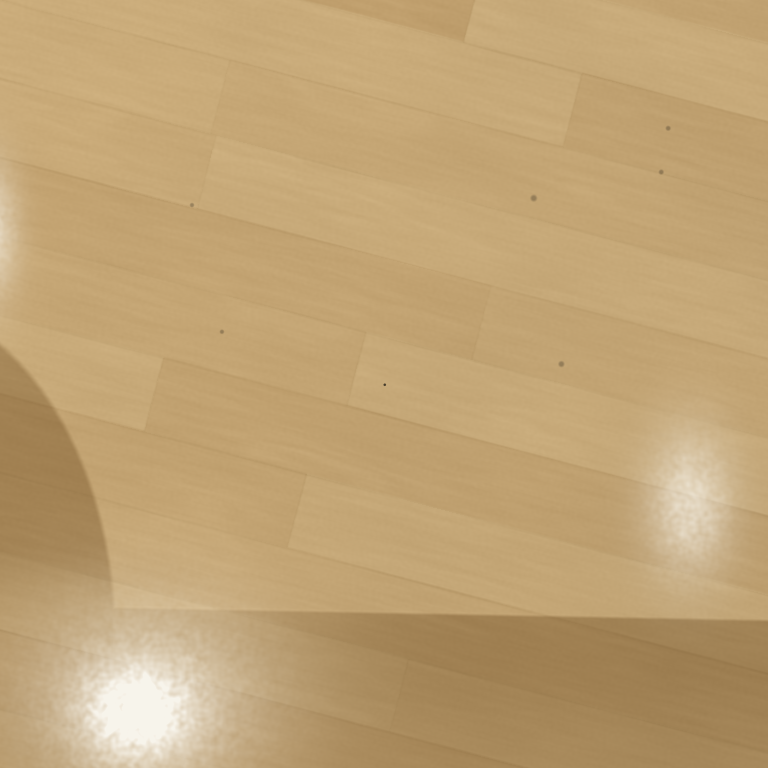
Give the GLSL for this texture, as a WebGL 2 fragment shader.

```glsl
#version 300 es
precision highp float;
// Pale slanted wood floor planks with a curved shadow, a dim lower band and soft light reflections.

uniform vec2 u_resolution;
out vec4 fragColor;

const float SLOPE = 0.262;
const float PLANK_WIDTH = 0.1026;
const vec3 DARK_WOOD = vec3(0.735, 0.605, 0.410);
const vec3 LIGHT_WOOD = vec3(0.805, 0.692, 0.502);
const vec3 SHADOW_TINT = vec3(0.825, 0.785, 0.715);
const vec3 GLOW_COLOR = vec3(0.97, 0.955, 0.92);

// Per row: end joint position, tone before it, tone after it.
const vec3 ROWS[13] = vec3[13](
  vec3(0.0, 0.4, 0.4), vec3(0.618, 0.15, 0.8), vec3(0.783, 0.75, 0.38),
  vec3(0.32, 0.72, 0.55), vec3(0.328, 0.6, 0.75), vec3(0.737, 0.4, 0.55),
  vec3(0.59, 0.5, 0.75), vec3(0.335, 0.75, 0.35), vec3(0.561, 0.4, 0.7),
  vec3(0.0, 0.55, 0.5), vec3(0.757, 0.75, 0.65), vec3(0.0, 0.42, 0.42),
  vec3(0.5, 0.6, 0.6));

vec2 hash2(vec2 p) {
  vec3 q = fract(vec3(p.xyx) * vec3(0.1031, 0.1030, 0.0973));
  q += dot(q, q.yzx + 33.33);
  return fract((q.xx + q.yz) * q.zy) * 2.0 - 1.0;
}

float gradientNoise(vec2 p) {
  vec2 i = floor(p), f = fract(p);
  vec2 s = f * f * f * (f * (f * 6.0 - 15.0) + 10.0);
  float a = dot(hash2(i), f);
  float b = dot(hash2(i + vec2(1, 0)), f - vec2(1, 0));
  float c = dot(hash2(i + vec2(0, 1)), f - vec2(0, 1));
  float d = dot(hash2(i + vec2(1, 1)), f - vec2(1, 1));
  return mix(mix(a, b, s.x), mix(c, d, s.x), s.y);
}

float fbm(vec2 p) {
  float sum = 0.0, amp = 0.6;
  for (int i = 0; i < 4; i++) {
    sum += amp * gradientNoise(p);
    p = p * 2.03 + 17.1;
    amp *= 0.5;
  }
  return sum;
}

vec3 rowData(float row) {
  return ROWS[int(clamp(row + 3.0, 0.0, 12.0))];
}

float rowTone(float row, float along, float blur) {
  vec3 r = rowData(row);
  return mix(r.y, r.z, smoothstep(-blur, blur, along - r.x));
}

// Fine streaks along the plank plus wavy growth rings, different in each plank.
float woodGrain(vec2 q, float plankId) {
  vec2 g = q + plankId * vec2(3.7, 1.3);
  float streaks = fbm(g * vec2(9.0, 110.0));
  float warp = fbm(g * vec2(3.0, 13.0));
  float rings = sin(g.y * 190.0 + warp * 26.0);
  return 0.030 * streaks + 0.007 * rings * smoothstep(-0.2, 0.3, warp) + 0.03 * warp;
}

vec3 floorColor(vec2 q, float px) {
  float r = q.y / PLANK_WIDTH, row = floor(r), f = r - row;
  float blur = 1.2 * px;
  float tone = mix(rowTone(row, q.x, blur), rowTone(row + 1.0, q.x, blur),
                   smoothstep(1.0 - 2.0 * blur / PLANK_WIDTH, 1.0, f));
  float joint = rowData(row).x;
  float grain = woodGrain(q, row + 13.0 * step(joint, q.x));
  float seam = min(f, 1.0 - f) * PLANK_WIDTH;
  float lines = 0.035 * (1.0 - smoothstep(0.0, 0.002 + px, seam));
  lines += 0.025 * (1.0 - smoothstep(0.0, 0.0015 + px, abs(q.x - joint)));
  lines *= 0.6 + 0.8 * gradientNoise(q * 7.0);
  return mix(DARK_WOOD, LIGHT_WOOD, tone) + grain * vec3(0.9, 1.0, 1.05) - lines;
}

// Soft elliptical highlight broken up by the rough varnish.
float glow(vec2 p, vec2 center, vec2 radius, float rough) {
  vec2 d = (p - center) / radius;
  return exp(-dot(d, d)) * (1.0 + rough);
}

float speck(vec2 p, vec2 center, float size) {
  return 1.0 - smoothstep(size * 0.4, size * 1.4, length(p - center));
}

void main() {
  vec2 p = gl_FragCoord.xy / u_resolution;
  float px = 1.0 / min(u_resolution.x, u_resolution.y);
  float down = 1.0 - p.y;
  vec2 q = vec2(p.x + SLOPE * down, down - SLOPE * p.x);
  vec3 color = floorColor(q, px);

  // Broad falloff of room light and fine surface mottling
  color *= 1.015 - 0.03 * p.x - 0.02 * down + 0.02 * gradientNoise(p * 5.0);
  color += 0.012 * gradientNoise(p * 190.0);

  // Small knots
  float knots = speck(p, vec2(0.870, 0.833), 0.0032) + speck(p, vec2(0.861, 0.776), 0.0032)
              + speck(p, vec2(0.695, 0.742), 0.0042) + speck(p, vec2(0.731, 0.526), 0.0038)
              + speck(p, vec2(0.250, 0.733), 0.0028) + speck(p, vec2(0.289, 0.568), 0.0028);
  color *= 1.0 - 0.24 * knots - 0.65 * speck(p, vec2(0.501, 0.499), 0.0018);

  // Curved shadow at the left and the dim band along the bottom
  float disc = (length((p - vec2(-0.143, 0.167)) / vec2(0.293, 0.440)) - 1.0) * 0.3;
  float edgeY = 0.2096 - 0.0199 * (p.x - 0.147);
  float band = p.y - edgeY;
  float curved = 1.0 - smoothstep(-0.004, 0.004, disc);
  float lower = 1.0 - smoothstep(-0.002 - px, 0.002, band);
  float bandDepth = mix(0.40, 1.0, smoothstep(0.18, 0.65, p.x)) * mix(0.75, 1.0, smoothstep(-0.2, -0.05, band));
  float shade = max(curved * mix(0.45, 1.0, smoothstep(0.19, 0.30, p.y)), lower * bandDepth);
  color *= mix(vec3(1.0), SHADOW_TINT, shade);
  color += 0.025 * (1.0 - smoothstep(0.0, 0.0025 + px, abs(band))) * smoothstep(0.14, 0.16, p.x) * (1.0 - p.x);

  // Reflected lights
  float rough = 0.35 * gradientNoise(p * 130.0) + 0.3 * gradientNoise(p * 60.0);
  float light = 0.66 * glow(p, vec2(0.898, 0.343), vec2(0.054, 0.090), rough);
  light += 0.62 * glow(p, vec2(-0.012, 0.700), vec2(0.034, 0.085), rough);
  light += 0.55 * glow(p, vec2(0.190, 0.090), vec2(0.150, 0.125), rough);
  light += 0.75 * glow(p, vec2(0.178, 0.070), vec2(0.070, 0.062), rough);
  color = mix(color, GLOW_COLOR, clamp(light, 0.0, 1.0));

  fragColor = vec4(clamp(color, 0.0, 1.0), 1.0);
}
```
